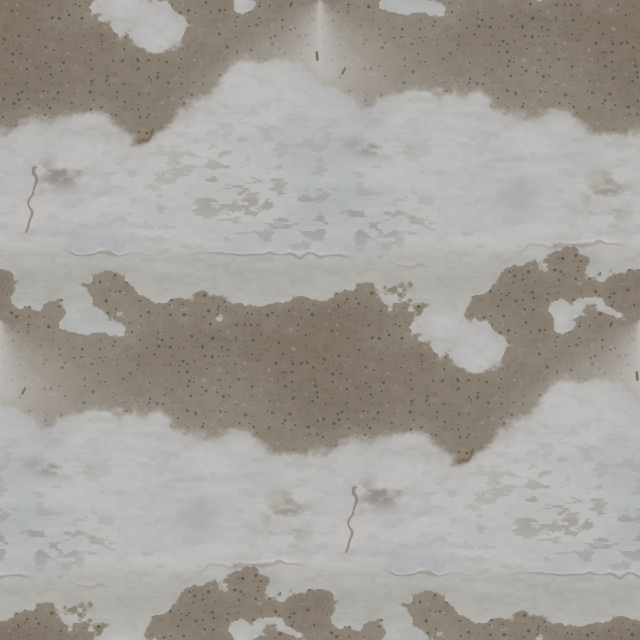
Reproduce this texture procedurally as a three.js fragment shader.

```glsl
// Weathered wall: bands of peeling pale plaster over speckled brown render, in half-shifted rows.
varying vec2 vUv;

const float ROW = 0.5;             // height and sideways shift of one repeat
const vec3 RENDER_DARK = vec3(0.495, 0.455, 0.402);
const vec3 RENDER_LIGHT = vec3(0.565, 0.532, 0.487);
const vec3 PLASTER = vec3(0.735, 0.73, 0.725);
const vec3 PLASTER_WARM = vec3(0.665, 0.66, 0.635);
const vec3 PLASTER_BLUE = vec3(0.665, 0.685, 0.70);
const vec3 STAIN_GREY = vec3(0.55, 0.535, 0.505);
const vec3 STAIN_OLIVE = vec3(0.54, 0.52, 0.455);
const vec3 RUST = vec3(0.46, 0.37, 0.29);
const vec3 SPECK = vec3(0.31, 0.285, 0.265);
const vec3 GLOW = vec3(0.76, 0.755, 0.745);
const float EDGE_SOFT = 0.003;
const float TOP_RAGGED = 0.075;
const float BOTTOM_RAGGED = 0.14;
const float RIDGE_WIDTH = 0.0022;

float hash(vec2 c) { return fract(sin(dot(c, vec2(127.1, 311.7))) * 43758.5453); }

// Lattice cell reduced to the first row; n holds even cell counts.
vec2 wrapCell(vec2 c, vec2 n) {
  float row = floor(c.y / (n.y * ROW));
  return vec2(mod(c.x - row * n.x * ROW, n.x), c.y - row * n.y * ROW);
}

float noise(vec2 p, vec2 n) {
  vec2 c = floor(p * n), f = fract(p * n);
  f = f * f * (3.0 - 2.0 * f);
  vec2 s = n * 0.37;
  float a = hash(wrapCell(c, n) + s), b = hash(wrapCell(c + vec2(1, 0), n) + s);
  float d = hash(wrapCell(c + vec2(0, 1), n) + s), e = hash(wrapCell(c + 1.0, n) + s);
  return mix(mix(a, b, f.x), mix(d, e, f.x), f.y);
}

float fbm(vec2 p, vec2 n) {
  float sum = 0.0, amp = 0.5;
  for (int i = 0; i < 5; i++) {
    sum += amp * noise(p, n);
    n *= 2.0;
    amp *= 0.5;
  }
  return sum / 0.96875;
}

// Offset from the nearest repeat of a centre.
vec2 near(vec2 p, vec2 c) {
  vec2 d = p - c;
  d -= ROW * floor(d.y / ROW + 0.5);
  return vec2(fract(d.x + 0.5) - 0.5, d.y);
}

float blot(vec2 p, vec2 c, vec2 r) { vec2 d = near(p, c) / r; return exp(-dot(d, d)); }
float patchField(vec2 p, vec2 c, vec2 r) { return (1.0 - length(near(p, c) / r)) * r.y; }
float bump(float x, float c, float w) {
  float d = (fract(x - c + 0.5) - 0.5) / w;
  return exp(-d * d);
}
float stroke(vec2 d, vec2 b, float w) {
  float dist = length(d - b * clamp(dot(d, b) / dot(b, b), 0.0, 1.0));
  return 1.0 - smoothstep(w * 0.4, w * 1.5, dist);
}

// Signed plaster cover of one row, positive inside.
float bandField(vec2 q, float rag) {
  float top = 0.189 - 0.1 * bump(q.x, 0.43, 0.12) - 0.055 * bump(q.x, 0.70, 0.08)
    + 0.04 * bump(q.x, 0.22, 0.05) - 0.014 * bump(q.x, 0.05, 0.03);
  float bottom = 0.458 - 0.032 * bump(q.x, 0.14, 0.04) + 0.03 * bump(q.x, 0.30, 0.08)
    - 0.034 * bump(q.x, 0.88, 0.12);
  return min(q.y - top + rag * TOP_RAGGED, bottom - q.y + rag * BOTTOM_RAGGED);
}

void main() {
  vec2 p = vec2(vUv.x, 1.0 - vUv.y);   // y runs down
  float row = floor(p.y / ROW);
  vec2 q = p - row * ROW;
  float rag = fbm(p, vec2(16.0)) - 0.5;
  float cloud = fbm(p, vec2(6.0, 8.0));
  float grain = fbm(p, vec2(96.0, 128.0));
  float brush = fbm(p, vec2(12.0, 64.0));

  // Plaster cover: bands plus loose patches
  float field = -1.0;
  for (int k = -1; k <= 1; k++) field = max(field, bandField(q - ROW * float(k), rag));
  float loose = max(patchField(p, vec2(0.234, 0.018), vec2(0.07, 0.042)),
                    patchField(p, vec2(0.052, 0.462), vec2(0.06, 0.036)));
  loose = max(loose, patchField(p, vec2(0.60, 0.008), vec2(0.07, 0.018)) - 0.004);
  loose = max(loose, patchField(p, vec2(0.96, 0.488), vec2(0.04, 0.014)));
  field = max(field, loose + rag * 0.12);
  float upper = 1.0 - smoothstep(0.20, 0.30, q.y);
  float soft = EDGE_SOFT + 0.007 * upper * smoothstep(0.05, 0.10, q.y);
  float cover = smoothstep(-soft, soft, field + (grain - 0.5) * 0.012);

  // Brown render with dark and pale specks
  vec3 ground = mix(RENDER_DARK, RENDER_LIGHT, smoothstep(0.25, 0.85, cloud) * 0.75);
  ground = mix(ground, RENDER_LIGHT, 0.6 * smoothstep(-0.045, 0.0, field));
  ground += (grain - 0.5) * 0.05;
  for (int i = 0; i < 3; i++) {
    vec2 n = vec2(36.0 + 22.0 * float(i));
    vec2 id = wrapCell(floor(p * n), n) + 17.0 * float(i);
    vec2 jitter = 0.25 + 0.5 * vec2(hash(id + 3.1), hash(id + 7.7));
    float size = mix(0.0008, 0.0027, pow(hash(id + 11.3), 3.0));
    float dist = length(fract(p * n) - jitter) / n.x;
    float dot1 = (1.0 - smoothstep(size * 0.5, size * 1.5, dist)) * step(0.35, hash(id + 5.9));
    ground = mix(ground, hash(id + 2.3) > 0.18 ? SPECK : RENDER_LIGHT * 1.1, dot1 * 0.65);
  }

  // Plaster tints, brush marks and worn mottling
  vec3 coat = mix(PLASTER, PLASTER_BLUE, 0.55 * smoothstep(0.5, 0.75, cloud));
  float low = smoothstep(0.37, 0.43, q.y) * (1.0 - smoothstep(0.46, 0.5, q.y));
  coat = mix(coat, PLASTER_WARM, 0.75 * low + 0.5 * (1.0 - smoothstep(0.0, 0.035, field)) * (1.0 - low));
  coat += (brush - 0.5) * 0.05 + (grain - 0.5) * 0.035;
  float worn = blot(p, vec2(0.38, 0.30), vec2(0.13, 0.07)) + blot(p, vec2(0.57, 0.35), vec2(0.13, 0.035));
  float flecks = smoothstep(0.53, 0.68, fbm(p, vec2(48.0, 96.0)));
  coat = mix(coat, STAIN_GREY, flecks * (0.12 + 0.4 * worn));
  float mottle = smoothstep(0.32, 0.62, fbm(p, vec2(32.0, 48.0)));
  float grey = blot(p, vec2(0.093, 0.272), vec2(0.037, 0.022)) + blot(p, vec2(0.59, 0.23), vec2(0.04, 0.013));
  coat = mix(coat, STAIN_GREY, min(grey * mottle * 1.1, 0.85));
  coat = mix(coat, STAIN_OLIVE, blot(p, vec2(0.95, 0.305), vec2(0.03, 0.037)) * mottle * 0.9);
  coat = mix(coat, PLASTER_BLUE * 0.94, 0.6 * blot(p, vec2(0.81, 0.31), vec2(0.04, 0.03)));

  // Raised ridge along the lower plaster
  float ridgeY = 0.395 + 0.022 * bump(q.x, 0.67, 0.1) - 0.014 * bump(q.x, 0.9, 0.1)
    + (noise(p, vec2(64.0)) - 0.5) * 0.012 + (cloud - 0.5) * 0.025;
  float r = (q.y - ridgeY) / RIDGE_WIDTH;
  float ridge = smoothstep(0.3, 0.65, noise(p, vec2(14.0, 4.0)));
  coat += ridge * (0.035 * exp(-pow(r + 2.0, 2.0)) - 0.10 * vec3(0.8, 1.0, 1.2) * exp(-r * r));

  vec3 color = mix(ground, coat, cover);

  // Pale fan spreading down from a point
  vec2 g = near(p, vec2(0.5, 0.0));
  float fan = exp(-abs(g.x) / (0.002 + 0.95 * max(g.y, 0.0)));
  fan *= smoothstep(-0.002, 0.002, g.y) * (1.0 - smoothstep(0.09, 0.24, g.y));
  color = mix(color, GLOW, 0.85 * fan * (1.0 - 0.6 * cover));

  // Rust crack and small marks
  vec2 wobble = vec2(noise(p, vec2(60.0)) - 0.5, 0.0) * 0.012;
  float rust = 0.5 * stroke(near(p, vec2(0.056, 0.262)) + wobble, vec2(-0.016, 0.10), 0.0022);
  rust += 0.6 * stroke(near(p, vec2(0.241, 0.203)) + wobble, vec2(-0.02, 0.02), 0.002);
  rust += 0.8 * stroke(near(p, vec2(0.495, 0.082)), vec2(0.001, 0.011), 0.0022);
  rust += 0.7 * stroke(near(p, vec2(0.539, 0.107)), vec2(-0.004, 0.008), 0.002);
  color = mix(color, RUST, min(rust, 0.85));
  gl_FragColor = vec4(color, 1.0);
}
```
